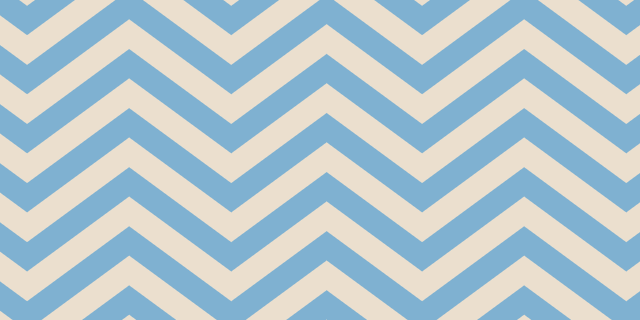
Give the GLSL for this pattern, as a Shadertoy shader.

```glsl
const vec3 BLUE = vec3(0.498, 0.696, 0.820);
const vec3 CREAM = vec3(0.921, 0.876, 0.808);

// Lengths are fractions of the canvas height.
const float WAVE_PERIOD = 1.2344;   // tall peak to tall peak
const float TALL_PEAK_X = 0.4036;
const float TALL_HALF_WIDTH = 0.3190; // tall peak to its valleys
const float SLOPE = 0.7347;
const float STRIPE_PERIOD = 0.18464;
const float STRIPE_HEIGHT = 0.0917; // vertical thickness of a blue band
const float VALLEY_Y = 0.7513;      // centre of one band at a valley

// Zigzag height above the valleys; tall and short peaks alternate.
float zigzag(float x) {
    float fromTallPeak = abs(mod(x - TALL_PEAK_X + 0.5 * WAVE_PERIOD, WAVE_PERIOD) - 0.5 * WAVE_PERIOD);
    return SLOPE * abs(fromTallPeak - TALL_HALF_WIDTH);
}

// Signed distance to the nearest band edge, negative inside.
float bandDistance(vec2 p) {
    float y = p.y - VALLEY_Y - zigzag(p.x);
    float fromCentre = abs(mod(y + 0.5 * STRIPE_PERIOD, STRIPE_PERIOD) - 0.5 * STRIPE_PERIOD);
    return (fromCentre - 0.5 * STRIPE_HEIGHT) * inversesqrt(1.0 + SLOPE * SLOPE);
}

void mainImage(out vec4 fragColor, in vec2 fragCoord) {
    vec2 p = fragCoord / iResolution.y;
    float pixel = 1.0 / iResolution.y;

    // One-pixel edge coverage
    float band = clamp(0.5 - bandDistance(p) / pixel, 0.0, 1.0);
    fragColor = vec4(mix(CREAM, BLUE, band), 1.0);
}
```
